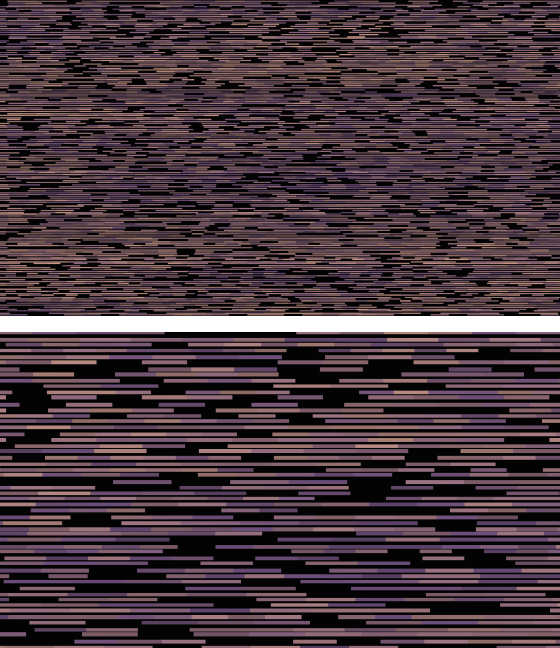
Top, the full canvas; bottom, a detail of the centre.
This texture is drawn by a WebGL 1 fragment shader. Its source:

```glsl
precision highp float;
// Fine horizontal dashes in violet, mauve and peach scattered over black.

uniform vec2 u_resolution;

const float ROWS = 160.0;
const float DASH_SHARE = 0.78;
const vec3 BACKGROUND = vec3(0.016, 0.012, 0.016);
const vec3 VIOLET = vec3(0.36, 0.26, 0.41);
const vec3 MAUVE = vec3(0.52, 0.385, 0.435);
const vec3 PEACH = vec3(0.66, 0.50, 0.44);

// Hash without sine, 0 to 1
float hash(vec2 p) {
  vec3 q = fract(vec3(p.xyx) * 0.1031);
  q += dot(q, q.yzx + 33.33);
  return fract((q.x + q.y) * q.z);
}

float valueNoise(vec2 p) {
  vec2 cell = floor(p);
  vec2 f = fract(p);
  f = f * f * (3.0 - 2.0 * f);
  float low = mix(hash(cell), hash(cell + vec2(1.0, 0.0)), f.x);
  float high = mix(hash(cell + vec2(0.0, 1.0)), hash(cell + vec2(1.0)), f.x);
  return mix(low, high, f.y);
}

// Share of a pixel of the given width that lies between two edges
float boxCoverage(float position, float width, float start, float end) {
  float left = max(position - 0.5 * width, start);
  float right = min(position + 0.5 * width, end);
  return max(right - left, 0.0) / width;
}

vec3 dashColor(float tone) {
  vec3 cool = mix(VIOLET, MAUVE, smoothstep(0.2, 0.52, tone));
  return mix(cool, PEACH, smoothstep(0.52, 0.85, tone));
}

// Colour of one row of dashes, with smoothed dash ends
vec3 rowColor(float row, float x, float pixelWidth, float band) {
  float dashLength = mix(0.019, 0.036, hash(vec2(row, 17.3)));
  float along = x / dashLength + 0.5;
  float firstCell = floor(along - 0.5);
  vec3 color = vec3(0.0);
  for (int i = 0; i < 2; i++) {
    float cell = firstCell + float(i);
    vec2 id = vec2(cell + 7.0, row + 31.0);
    float lit = step(hash(id), DASH_SHARE);
    float tone = mix(band, hash(id + 91.7), 0.5);
    float shade = mix(0.85, 1.15, hash(id + 53.1));
    float cover = boxCoverage(along, pixelWidth / dashLength, cell, cell + 1.0);
    color += dashColor(tone) * shade * lit * cover;
  }
  return color;
}

void main() {
  vec2 uv = gl_FragCoord.xy / u_resolution;
  float y = uv.y * ROWS;
  float pixelHeight = ROWS / u_resolution.y;
  float pixelWidth = 1.0 / u_resolution.x;

  // Broad warm and cool bands
  float band = mix(valueNoise(uv * vec2(2.0, 9.0)),
                   valueNoise(uv * vec2(1.0, 30.0) + 40.0), 0.4);

  // Rows with uneven thickness and spacing
  vec3 color = BACKGROUND;
  for (int i = -1; i <= 1; i++) {
    float row = floor(y) + float(i);
    float center = row + 0.5 + 0.34 * (hash(vec2(row, 5.7)) - 0.5);
    float halfThickness = mix(0.27, 0.36, hash(vec2(row, 71.9)));
    float cover = boxCoverage(y, pixelHeight, center - halfThickness,
                              center + halfThickness);
    color += rowColor(row, uv.x, pixelWidth, band) * cover;
  }
  gl_FragColor = vec4(color, 1.0);
}
```
